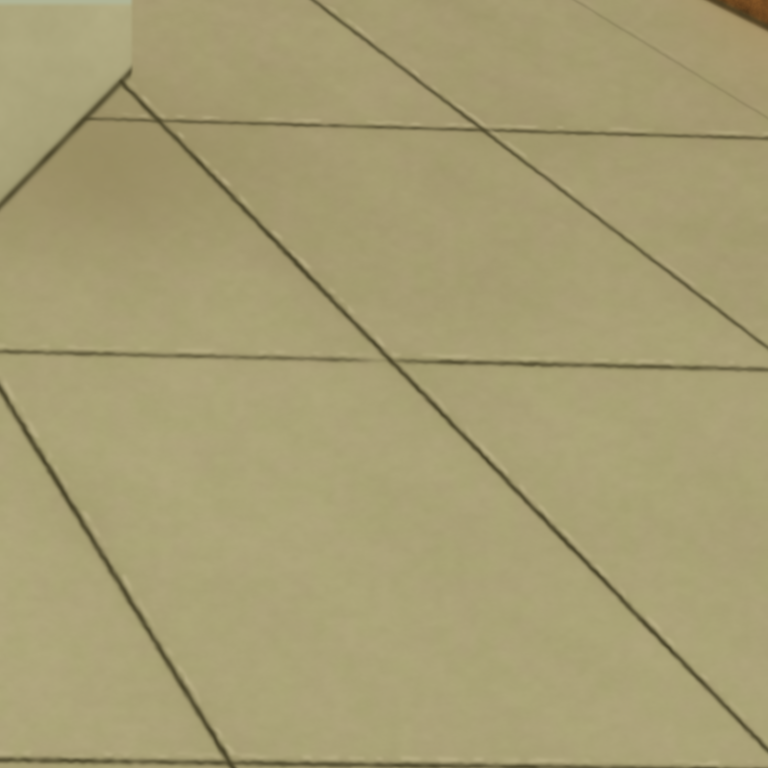
Reproduce this texture procedurally as a three.js fragment shader.

```glsl
// Square beige floor tiles seen in perspective, with dark worn joints.
// Each point is solved back onto the tile grid, and joints are drawn by their
// distance on the canvas; a pale block and a warm corner overlap the floor.
varying vec2 vUv;

// Perspective of the grid: canvas x, canvas y and depth gained per tile
const vec3 ACROSS = vec3(0.7400, -0.0100, 0.0136);
const vec3 AWAY = vec3(-0.3410, 0.7310, 0.3585);
const vec2 ORIGIN = vec2(0.2995, 0.0065);

const vec3 TILE = vec3(0.672, 0.640, 0.472);
const vec3 TILE_FAR = vec3(0.645, 0.605, 0.443);
const vec3 TILE_DARK = vec3(0.575, 0.525, 0.360);
const vec3 JOINT = vec3(0.270, 0.250, 0.150);
const vec3 RIM = vec3(0.740, 0.700, 0.540);
const vec3 BLOCK = vec3(0.680, 0.655, 0.495);
const vec3 BLOCK_TOP = vec3(0.690, 0.710, 0.590);
const vec3 GLOW = vec3(0.680, 0.560, 0.390);
const vec3 WOOD = vec3(0.400, 0.260, 0.120);

const float JOINT_WIDTH = 0.0040;   // soft half width of the nearest joints
const float JOINT_TAPER = 0.0006;   // width lost per farther joint
const float BLOTCH = 0.034;
const float GRAIN = 0.026;
const float BLOCK_SIDE = 0.172;

float hash(vec2 p) {
  vec3 q = fract(p.xyx * vec3(0.1031, 0.1030, 0.0973));
  q += dot(q, q.yzx + 33.33);
  return fract((q.x + q.y) * q.z);
}

float noise(vec2 p) {
  vec2 i = floor(p), f = fract(p);
  f = f * f * (3.0 - 2.0 * f);
  return mix(mix(hash(i), hash(i + vec2(1.0, 0.0)), f.x),
             mix(hash(i + vec2(0.0, 1.0)), hash(i + 1.0), f.x), f.y);
}

float fbm(vec2 p) {
  float sum = 0.0, gain = 0.5;
  for (int i = 0; i < 4; i++) {
    sum += gain * noise(p);
    p = mat2(1.6, 1.2, -1.2, 1.6) * p + 17.3;
    gain *= 0.5;
  }
  return sum / 0.9375;
}

float bell(float x) { return exp(-x * x); }

float cross2(vec2 a, vec2 b) { return a.x * b.y - a.y * b.x; }

// Signed distance to a line, positive on the left of a to b
float lineDistance(vec2 p, vec2 a, vec2 b) { return cross2(normalize(b - a), p - a); }

vec2 tileToCanvas(vec2 t) {
  vec3 h = t.x * ACROSS + t.y * AWAY + vec3(ORIGIN, 1.0);
  return h.xy / h.z;
}

vec2 canvasToTile(vec2 p) {
  vec2 a = ACROSS.xy - p * ACROSS.z, b = AWAY.xy - p * AWAY.z, r = p - ORIGIN;
  return vec2(cross2(r, b), cross2(a, r)) / cross2(a, b);
}

// Soft dark groove, worn along its length, with a broken light rim above
vec3 drawJoint(vec3 color, vec2 p, float d, float halfWidth, float strength, float worn) {
  float wear = noise(p * 85.0) * 0.6 + noise(p * 28.0 + 4.0) * 0.4;
  d += (noise(p * 130.0) - 0.5) * halfWidth * 0.35;
  float rim = bell((d - 2.2 * halfWidth) / halfWidth);
  color = mix(color, TILE_DARK, 0.22 * exp(-abs(d) / (halfWidth * 3.0)) * strength);
  color = mix(color, RIM, 0.7 * rim * smoothstep(0.35, 0.8, wear) * strength);
  return mix(color, JOINT, bell(d / halfWidth) * strength * (1.0 - worn * (1.0 - wear)));
}

void main() {
  vec2 p = vUv;
  vec2 t = canvasToTile(p);
  vec2 k = floor(t + 0.5);

  // Tile surface: depth shade, tint per tile, cloudy stains, fine mottling
  vec3 color = mix(TILE, TILE_FAR, smoothstep(0.40, 0.85, p.y));
  color += (hash(floor(t) + 5.0) - 0.5) * 0.010;
  color += (fbm(t * 4.0 + 3.0) - 0.5) * BLOTCH;
  color += (fbm(p * vec2(70.0, 95.0)) - 0.5) * GRAIN;
  color += (noise(p * 38.0 + 9.0) - 0.5) * vec3(0.010, -0.008, 0.016);

  // Soft shade on the floor near the block
  vec2 shade = (p - vec2(0.13, 0.79)) / vec2(0.16, 0.10);
  color = mix(color, TILE_DARK, 0.65 * exp(-dot(shade, shade)));

  // Joints running across; the middle one is faint on the left and at the crossing
  float across = lineDistance(p, tileToCanvas(vec2(0.0, k.y)), tileToCanvas(vec2(3.0, k.y)));
  float fade = 0.98 - 0.12 * k.y;
  if (k.y == 1.0) fade *= mix(0.80, 1.0, step(1.0, t.x)) * (1.0 - 0.75 * bell((t.x - 0.97) / 0.05));
  color = drawJoint(color, p, across, JOINT_WIDTH - JOINT_TAPER * k.y, fade, 0.55);

  // Joints running away, fainter towards the right
  float away = lineDistance(p, tileToCanvas(vec2(k.x, 3.0)), tileToCanvas(vec2(k.x, 0.0)));
  fade = max(1.0 - 0.031 * k.x * k.x * k.x, 0.0);
  color = drawJoint(color, p, away, JOINT_WIDTH - JOINT_TAPER * k.x, fade, 0.30);

  // Warm light and wooden edge in the far corner
  float wood = lineDistance(p, vec2(0.922, 1.0), vec2(1.0, 0.961));
  color = mix(color, GLOW, 0.55 * exp(min(wood, 0.0) * 20.0) * smoothstep(0.80, 0.98, p.x));
  color = mix(color, WOOD * (0.6 + 0.8 * fbm(p * 60.0)), smoothstep(-0.004, 0.004, wood));
  color = mix(color, JOINT, 0.7 * bell((wood - 0.003) / 0.005));

  // Pale block with a dark gap along its foot
  float foot = lineDistance(p, vec2(0.0, 0.735), vec2(BLOCK_SIDE, 0.911));
  float side = 1.0 - smoothstep(BLOCK_SIDE - 0.004, BLOCK_SIDE + 0.003, p.x);
  vec3 face = BLOCK + (fbm(p * 45.0) - 0.5) * 0.03 - 0.04 * exp(-foot * 25.0);
  face += 0.025 * smoothstep(0.06, BLOCK_SIDE, p.x);
  face = mix(face, BLOCK_TOP, smoothstep(0.990, 0.999, p.y));
  color = mix(color, face, side * smoothstep(-0.003, 0.003, foot));
  float gap = bell((foot + 0.002) / 0.0045) * (0.75 + 0.25 * noise(p * 50.0));
  color = mix(color, JOINT, 0.9 * side * gap);

  gl_FragColor = vec4(color, 1.0);
}
```
